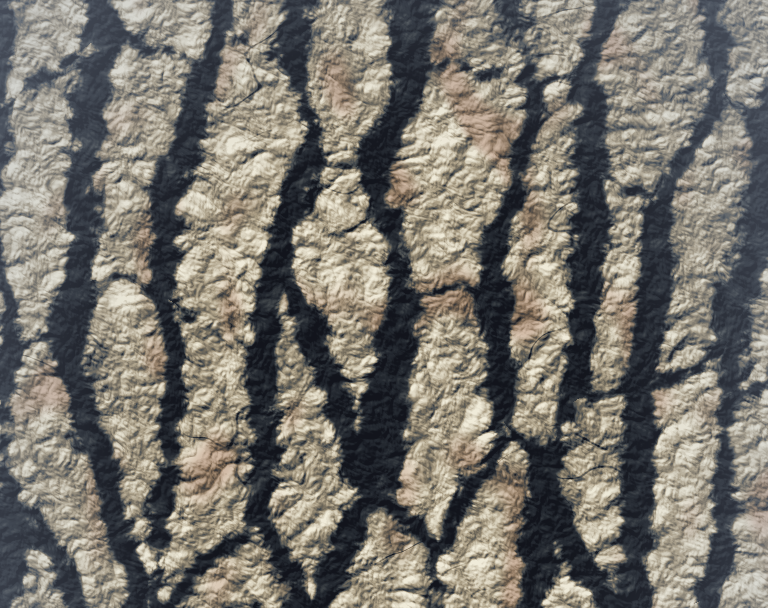
A WebGL 1 fragment shader for this texture:

```glsl
precision highp float;
// Weathered tree bark: crumbly tan plates split by deep, dark, mostly vertical furrows.

uniform vec2 u_resolution;

vec2 hash2(vec2 c) {
  vec3 v = fract(c.xyx * vec3(0.1031, 0.1030, 0.0973));
  v += dot(v, v.yzx + 33.33);
  return fract((v.xx + v.yz) * v.zy);
}

float corner(vec2 cell, vec2 offset) {
  return dot(hash2(cell) * 2.0 - 1.0, offset);
}

// Gradient noise, roughly -0.6 to 0.6
float noise(vec2 p) {
  vec2 i = floor(p), f = p - i;
  vec2 u = f * f * f * (f * (f * 6.0 - 15.0) + 10.0);
  vec2 e = vec2(1.0, 0.0);
  return mix(mix(corner(i, f), corner(i + e, f - e), u.x),
             mix(corner(i + e.yx, f - e.yx), corner(i + 1.0, f - 1.0), u.x), u.y);
}

// Billowed octaves: rounded crumbs between sharp creases
float crumbs(vec2 p) {
  float sum = 0.0, amp = 0.5;
  p *= vec2(17.0, 19.0);
  for (int i = 0; i < 4; i++) {
    sum += amp * abs(noise(p));
    p = mat2(1.6, 1.2, -1.2, 1.6) * p + 7.3;
    amp *= 0.56;
  }
  return sum;
}

vec2 plateCentre(vec2 cell) {
  return cell + 0.5 + (hash2(cell + 40.0) - 0.5) * vec2(0.5, 0.95);
}

// x: distance to the furrow rim, negative inside a furrow; y: random value of the plate
vec2 plates(vec2 p) {
  vec2 scale = vec2(6.8, 2.4);
  vec2 q = p * scale, base = floor(q), home = base, toHome = vec2(9.0);
  for (int j = -1; j <= 1; j++) {
    for (int i = -1; i <= 1; i++) {
      vec2 cell = base + vec2(i, j);
      vec2 r = plateCentre(cell) - q;
      if (dot(r, r) < dot(toHome, toHome)) {
        toHome = r;
        home = cell;
      }
    }
  }
  float rim = 1.0;
  for (int j = -2; j <= 2; j++) {
    for (int i = -2; i <= 2; i++) {
      vec2 cell = base + vec2(i, j);
      vec2 r = plateCentre(cell) - q, across = r - toHome;
      if (dot(across, across) > 0.0001) {
        vec2 n = across * scale;
        float len = length(n);
        // Upright furrows are wide, cross cracks are thin
        float width = mix(0.005, 0.026, smoothstep(0.45, 0.97, abs(n.x) / len));
        width *= mix(0.4, 1.35, hash2(cell + home).x);
        rim = min(rim, dot(0.5 * (r + toHome), across) / len - width);
      }
    }
  }
  return vec2(rim, hash2(home + 9.0).y);
}

// Tone 0..1 to colour: blue-black, slate, brown, tan, cream
vec3 barkColour(float t) {
  vec3 c = mix(vec3(0.07, 0.08, 0.11), vec3(0.14, 0.16, 0.19), smoothstep(0.0, 0.12, t));
  c = mix(c, vec3(0.29, 0.31, 0.32), clamp((t - 0.12) / 0.16, 0.0, 1.0));
  c = mix(c, vec3(0.45, 0.42, 0.36), clamp((t - 0.28) / 0.17, 0.0, 1.0));
  c = mix(c, vec3(0.67, 0.62, 0.52), clamp((t - 0.45) / 0.21, 0.0, 1.0));
  c = mix(c, vec3(0.84, 0.81, 0.73), clamp((t - 0.66) / 0.22, 0.0, 1.0));
  return mix(c, vec3(0.94, 0.92, 0.85), clamp((t - 0.88) / 0.25, 0.0, 1.0));
}

void main() {
  vec2 p = gl_FragCoord.xy / u_resolution.y;
  vec2 uv = gl_FragCoord.xy / u_resolution;

  // Lean and wobble the furrows
  vec2 q = p - vec2(0.13 * uv.x * p.y, 0.0);
  q.x += 0.06 * noise(p * vec2(3.0, 2.5)) + 0.028 * noise(p * 9.0 + 5.0);
  q += 0.013 * vec2(noise(p * 24.0), 2.0 * noise(p * 17.0 + 31.0));

  // Fine relief, lit from the upper left
  vec2 grainPos = p + 0.012 * vec2(noise(p * 15.0 + 3.0), noise(p * 15.0 + 60.0));
  float grain = crumbs(grainPos);
  float relief = grain - crumbs(grainPos + vec2(-0.0025, 0.004));

  vec2 plate = plates(q);
  float rim = plate.x + 0.06 * (grain - 0.17);
  float top = smoothstep(-0.011, 0.006, rim);

  // Hairline cracks in the plate faces
  float hairline = 1.0 - smoothstep(0.0, 0.035, abs(noise(q * vec2(8.0, 13.0) + 20.0)));
  hairline *= smoothstep(0.0, 0.25, noise(p * 6.0 + 12.0));

  float face = 0.66 + 0.1 * (plate.y - 0.5) + 0.22 * noise(p * vec2(11.0, 7.0) + 50.0);
  face += 0.06 * smoothstep(0.0, 0.03, rim) - 0.35 * hairline;
  float tone = mix(0.08, face, top);
  tone += mix(0.3, 1.0, top) * (3.6 * relief + 1.2 * (grain - 0.17));

  vec3 colour = barkColour(tone);
  float rust = smoothstep(0.08, 0.35, noise(p * vec2(10.0, 7.0) + 80.0));
  colour *= mix(vec3(1.0), vec3(0.82, 0.71, 0.67), 0.75 * rust * top);

  // Cool haze towards the upper corners
  float haze = smoothstep(0.25, 0.75, length((uv - vec2(0.5, 0.3)) * vec2(1.1, 0.7)));
  colour = mix(colour, vec3(0.60, 0.65, 0.73), 0.38 * haze);
  gl_FragColor = vec4(colour, 1.0);
}
```
